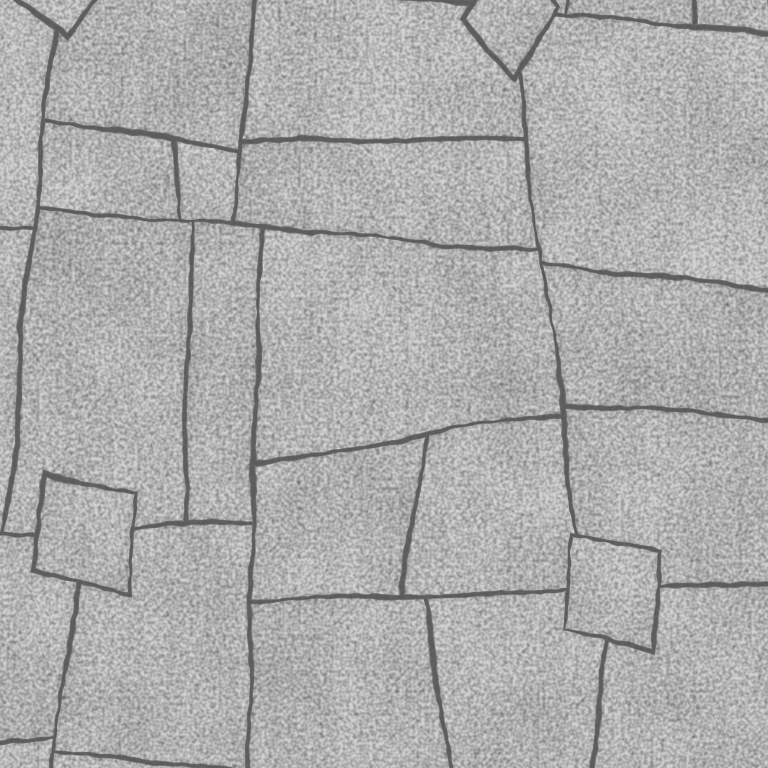
Give the GLSL for this texture, as a WebGL 1 fragment shader.

```glsl
precision highp float;
// Grey granite flagstones of irregular shape, separated by thin dark joints.
uniform vec2 u_resolution;

vec2 hash2(vec2 p) {
  vec3 k = fract(p.xyx * vec3(0.1031, 0.1030, 0.0973));
  k += dot(k, k.yzx + 33.33);
  return fract((k.xx + k.yz) * k.zy);
}

float corner(vec2 cell, vec2 offset) {
  float angle = 6.2832 * hash2(cell).x;
  return dot(vec2(cos(angle), sin(angle)), offset);
}

// Gradient noise, roughly -0.7 to 0.7
float noise(vec2 p) {
  vec2 i = floor(p), f = p - i;
  vec2 s = f * f * f * (f * (f * 6.0 - 15.0) + 10.0);
  vec2 e = vec2(1.0, 0.0);
  return mix(mix(corner(i, f), corner(i + e, f - e), s.x),
             mix(corner(i + e.yx, f - e.yx), corner(i + 1.0, f - 1.0), s.x), s.y);
}

float isUpright(vec2 cell) {
  return 1.0 - mod(cell.x + cell.y, 2.0);
}

// Signed distance to the one tilted wall held by each grid cell
float wall(vec2 q, vec2 cell) {
  vec2 h = hash2(cell + 11.0) - 0.5;
  vec2 o = q - cell - 0.5;
  o = isUpright(cell) > 0.5 ? o : o.yx;
  return o.x - h.x * 0.5 - h.y * 0.28 * o.y;
}

// Depth inside the stone around a grid vertex, bounded by a pinwheel of walls
float stoneDepth(vec2 q, vec2 v) {
  float s = isUpright(v) * 2.0 - 1.0;
  float diagonal = min(-wall(q, v), wall(q, v - 1.0));
  float across = min(-s * wall(q, v - vec2(1.0, 0.0)), s * wall(q, v - vec2(0.0, 1.0)));
  return min(diagonal, across);
}

// Up to two further cuts through a stone: x is the joint distance, y the piece
vec2 cutStone(vec2 q, vec2 v) {
  vec2 h = hash2(v + 37.0), g = hash2(v + 71.0);
  vec2 o = h.x < 0.5 ? q - v : v.yx - q.yx;
  float first = o.x + (g.x - 0.5) * 0.25 + (h.y - 0.5) * 0.35 * o.y;
  float second = o.y + (g.y - 0.5) * 0.25 + (g.x - 0.5) * 0.4 * o.x;
  if (fract(h.x * 7.0) > 0.6) return vec2(1.0, 0.0);
  if (first < 0.0 || g.y > 0.5) return vec2(abs(first), step(0.0, first));
  return vec2(min(first, abs(second)), 2.0 + step(0.0, second));
}

// Signed distance to a small skewed stone set over a wall junction
float smallStone(vec2 q, vec2 cell) {
  vec2 h = hash2(cell + 53.0), g = hash2(cell + 97.0);
  if (isUpright(cell) < 0.5 || h.x > 0.7) return 1.0;
  vec2 junction = cell + vec2(0.5, 1.5);
  junction.y -= wall(junction, cell + vec2(0.0, 1.0));
  junction.x -= wall(junction, cell);
  float angle = (h.y - 0.5) * 1.7;
  vec2 o = q - junction;
  o = vec2(cos(angle) * o.x - sin(angle) * o.y, sin(angle) * o.x + cos(angle) * o.y);
  o.x += o.y * (g.x - 0.5) * 0.6;
  vec2 edge = abs(o) - mix(vec2(0.09, 0.11), vec2(0.19, 0.2), g.y);
  return max(edge.x, edge.y);
}

void main() {
  vec2 p = gl_FragCoord.xy / u_resolution.y;
  float pixel = 1.0 / u_resolution.y;

  // Slightly bent and chipped joint lines
  vec2 q = p * 3.0 + vec2(4.3, 2.6);
  q += 0.035 * vec2(noise(p * 6.0), noise(p * 6.0 + 40.0));
  q += 0.008 * vec2(noise(p * 48.0), noise(p * 48.0 + 90.0));

  // Nearest joint and the identity of the stone
  float depth = 0.0, nook = 1.0;
  vec2 id = vec2(0.0), nookId = vec2(0.0);
  for (int j = -1; j <= 1; j++) {
    for (int i = -1; i <= 1; i++) {
      vec2 n = floor(q) + vec2(float(i), float(j));
      float d = stoneDepth(q, n);
      if (d > depth) {
        vec2 piece = cutStone(q, n);
        depth = min(d, piece.x);
        id = n + piece.y * 17.0;
      }
      vec2 cell = n - vec2(0.0, 1.0);
      float small = smallStone(q, cell);
      if (small < nook) { nook = small; nookId = cell + 131.0; }
    }
  }
  if (nook < 0.0) id = nookId;
  depth = (nook < 0.0 ? -nook : min(depth, nook)) / 3.0;

  // Stone: cloudy stains, faint upright streaks and fine speckle
  float tone = 0.704 + 0.025 * (hash2(id + 5.0).x - 0.5);
  tone += 0.06 * noise(p * 7.0 + id) + 0.04 * noise(p * 19.0 + id);
  tone += 0.035 * noise(p * vec2(75.0, 5.0) + id);
  float grain = 0.21 * noise(p * 235.0) + 0.13 * noise(p * 150.0 + 60.0);
  float specks = smoothstep(0.18, 0.45, noise(p * 135.0 + 25.0));
  tone += grain - 0.07 * specks;
  tone -= 0.035 * (1.0 - smoothstep(0.003, 0.009, depth));

  // Joint: dark core with a paler rim
  float halfWidth = 0.0031 + 0.0022 * noise(p * 9.0 + 15.0) + 0.0014 * noise(p * 70.0);
  float joint = 0.365 + 0.07 * smoothstep(0.4, 1.0, depth / halfWidth) + 0.15 * grain;
  float cover = smoothstep(halfWidth - 0.7 * pixel, halfWidth + 0.7 * pixel, depth);
  gl_FragColor = vec4(vec3(mix(joint, min(tone, 0.82), cover)), 1.0);
}
```
